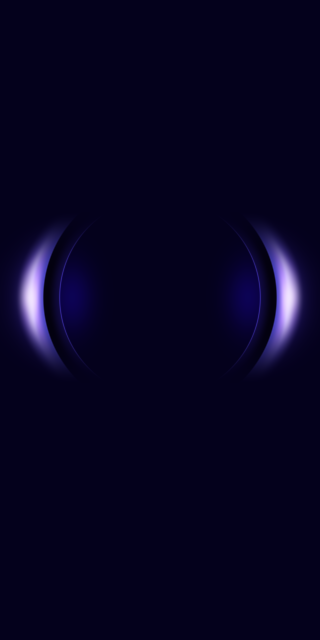
A Shadertoy shader for this background:

```glsl
// Two mirrored glowing crescents around a dark disc on a deep indigo field.
#define DISC_Y 0.0703       // disc centre above mid-canvas, in canvas widths
#define DISC_RADIUS 0.3646  // inner edge of the bright crescents
#define RIM_RADIUS 0.3135   // thin inner rim line
#define BAND_WIDTH 0.064    // crescent thickness at its middle
#define ARC_HALF 0.275      // half height of the lit arcs
#define GLOW_REACH 0.032    // falloff of the outer halo

const vec3 NIGHT  = vec3(0.014, 0.002, 0.108);
const vec3 SHADOW = vec3(0.012, 0.003, 0.055);
const vec3 INDIGO = vec3(0.060, 0.035, 0.240);
const vec3 BLUE   = vec3(0.240, 0.230, 0.620);
const vec3 VIOLET = vec3(0.690, 0.500, 0.890);
const vec3 PEARL  = vec3(0.860, 0.850, 0.860);
const vec3 HALO   = vec3(0.270, 0.190, 0.700);

float bell(float x, float width) {
    x /= width;
    return exp(-x * x);
}

// Dark interior: bowl glow, shaded gap and fine rim
vec3 discColor(vec2 p, float r, float lit, float px) {
    float bowl = bell(p.x - 0.275, 0.065) * bell(p.y, 0.105);
    vec3 inside = NIGHT + vec3(0.035, 0.008, 0.22) * bowl;
    float across = smoothstep(RIM_RADIUS, DISC_RADIUS - 0.012, r);
    vec3 gap = mix(NIGHT, mix(INDIGO, SHADOW, across), lit);
    vec3 color = mix(inside, gap, smoothstep(-px, px, r - RIM_RADIUS));
    float rim = bell(r - RIM_RADIUS, max(0.0022, 0.7 * px));
    return color + vec3(0.13, 0.11, 0.30) * rim * lit;
}

// Bright crescent: blue inner edge, violet body, pearl core and halo
vec3 crescentColor(vec2 p, float t, float lit) {
    float width = BAND_WIDTH * mix(0.72, 1.0, lit);
    float u = t / width;
    float body = 1.0 - smoothstep(0.48, 1.35, u);
    float middle = bell(p.y, 0.135);

    vec3 band = mix(BLUE, VIOLET, smoothstep(0.02, 0.42, u) * middle);
    float sheen = 0.5 + 0.5 * cos(34.0 * p.y + 7.0 * u - 2.2);
    band = mix(band, PEARL, 0.42 * sheen * middle * smoothstep(0.1, 0.6, u));
    band = mix(band, PEARL, 0.75 * bell(u - 0.63, 0.20) * bell(p.y, 0.12));

    vec3 color = mix(NIGHT, band, body * lit);
    float halo = exp(-max(t - 0.035, 0.0) / GLOW_REACH) * (1.0 - 0.75 * body);
    color += HALO * halo * lit * mix(0.45, 1.0, middle);
    float flare = bell(t - 0.042, 0.024) * bell(p.y, 0.055);
    return mix(color, vec3(0.98, 0.94, 1.0), 0.72 * flare);
}

void mainImage(out vec4 fragColor, in vec2 fragCoord) {
    float px = 1.0 / iResolution.x;
    vec2 p = (fragCoord - 0.5 * iResolution.xy) * px;
    p.y -= DISC_Y;
    p.x = abs(p.x);  // mirror the two sides

    float r = length(p);
    float t = r - DISC_RADIUS;
    float lit = 1.0 - smoothstep(0.06, ARC_HALF, abs(p.y));

    vec3 inner = discColor(p, r, lit, px);
    vec3 outer = crescentColor(p, t, lit);
    vec3 color = mix(inner, outer, smoothstep(-px, px, t));
    fragColor = vec4(clamp(color, 0.0, 1.0), 1.0);
}
```
